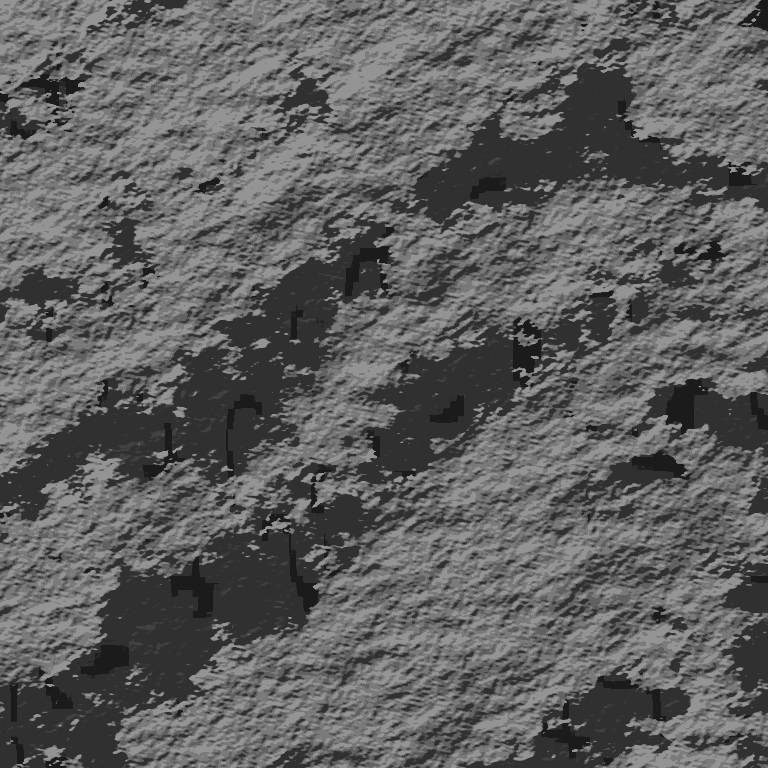
This texture is drawn by a Shadertoy shader. Its source:

```glsl
// Weathered grey rock face: ragged diagonal hollows between sunlit ledges.
// A layered noise height field is lit from the upper left, masked by broken
// shadow bands, split by blocky cracks and reduced to six soft grey levels.

float hash(vec2 cell) {
    vec3 h = fract(vec3(cell.xyx) * 0.1031);
    h += dot(h, h.yzx + 33.33);
    return fract((h.x + h.y) * h.z);
}

float noise(vec2 p) {
    vec2 cell = floor(p), f = fract(p);
    f = f * f * (3.0 - 2.0 * f);
    return mix(mix(hash(cell), hash(cell + vec2(1, 0)), f.x),
               mix(hash(cell + vec2(0, 1)), hash(cell + vec2(1, 1)), f.x), f.y);
}

float fbm(vec2 p) {
    float sum = 0.0, amplitude = 0.53;
    for (int i = 0; i < 4; i++) {
        sum += amplitude * noise(p);
        p = mat2(1.6, 1.2, -1.2, 1.6) * p + 17.3;
        amplitude *= 0.5;
    }
    return sum;
}

// Relief whose grain turns from layer to layer, strongest in the fine layers
float rockHeight(vec2 p) {
    float height = 0.0, frequency = 15.0, strength = 0.5;
    for (int i = 0; i < 5; i++) {
        float layer = float(i);
        float angle = 0.3 + 0.5 * cos(layer * 2.4);
        vec2 along = vec2(cos(angle), sin(angle));
        vec2 q = vec2(dot(p, along) * 0.85, dot(p, vec2(-along.y, along.x)) * 1.3);
        height += strength * noise(q * frequency + layer * 31.7 + 60.0) / frequency;
        frequency *= 1.95;
        strength *= 1.27;
    }
    return height;
}

// Rounds coordinates to cells with softened borders
vec2 softCells(vec2 p) {
    return floor(p) + smoothstep(0.3, 0.7, fract(p));
}

float softStep(float threshold, float value) {
    return smoothstep(threshold - 0.018, threshold + 0.018, value);
}

void mainImage(out vec4 fragColor, in vec2 fragCoord) {
    vec2 p = fragCoord / iResolution.xy;

    // Slope towards the light
    float reach = 0.0022;
    vec2 toLight = vec2(-0.5, 0.87) * reach;
    float slope = (rockHeight(p) - rockHeight(p + toLight)) / reach;

    // Broad diagonal hollows
    float across = dot(p, vec2(-0.6, 0.8));
    float broad = fbm(p * 3.5 + 4.0) - 0.5;
    float hollow = 0.55 * cos(28.0 * (across - 0.24) + 3.0 * broad);
    hollow -= 0.8 * smoothstep(0.3, 0.46, across);
    hollow -= 1.0 * exp(-pow((across + 0.21) / 0.08, 2.0));

    // Level strata replace the hollows near the right side
    float strata = 2.0 * (noise(p * vec2(8.0, 36.0) + 3.0) - 0.6);
    hollow = mix(hollow, strata, 0.8 * smoothstep(0.74, 0.88, p.x));

    // Lumps, chips and grain break up the borders
    float lumps = fbm(p * 13.0 + 9.0) - 0.5;
    float chips = fbm(p * vec2(42.0, 54.0) + 70.0) - 0.5;
    hollow += 1.6 * broad + 2.1 * lumps + 1.5 * chips - 0.16 * slope;
    float shade = smoothstep(-0.06, 0.2, hollow);

    // Speckled sunlit stone and faintly streaked shadow
    float patches = fbm(p * 9.0 + 21.0) - 0.5;
    float sunlit = 0.435 + 0.15 * slope + 0.17 * patches - 0.15 * chips
                 + 0.04 * smoothstep(0.25, 0.5, across);
    float shadow = 0.195 + 0.028 * slope + 0.06 * patches;
    float tone = mix(max(sunlit, 0.17), max(shadow, 0.16), shade);

    // Short upright cracks inside the hollows
    vec2 blocks = softCells(p * 110.0) / 110.0;
    float vein = abs(noise(blocks * vec2(25.0, 14.0) + 5.0) - 0.5);
    float gate = noise(blocks * 19.0 + 40.0);
    float crack = (1.0 - smoothstep(0.07, 0.1, vein))
                * smoothstep(0.53, 0.6, gate) * smoothstep(0.2, 0.6, shade);
    tone = mix(tone, 0.1, crack);

    // Six grey levels with soft transitions
    float grey = 0.105;
    grey += 0.085 * softStep(0.145, tone);
    grey += 0.07 * softStep(0.24, tone);
    grey += 0.12 * softStep(0.3, tone);
    grey += 0.1 * softStep(0.42, tone);
    grey += 0.1 * softStep(0.555, tone);
    fragColor = vec4(vec3(grey), 1.0);
}
```
